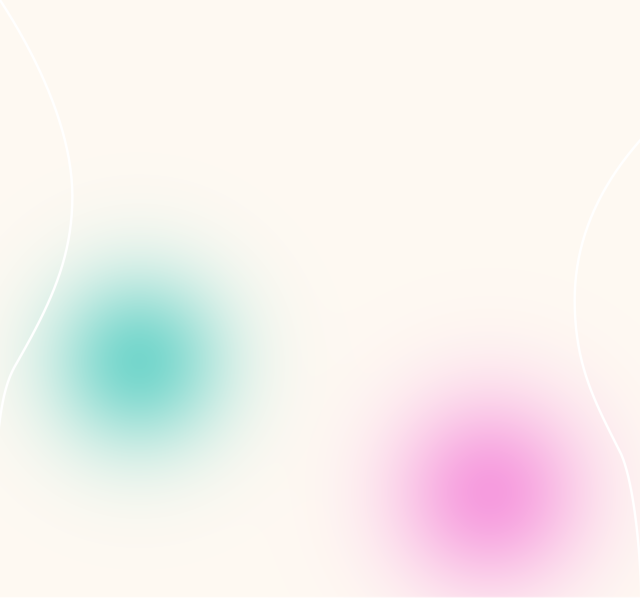
Give the GLSL for this background, as a Shadertoy shader.

```glsl
float segmentDistance(vec2 p, vec2 a, vec2 b) {
    vec2 ab = b - a;
    float t = clamp(dot(p - a, ab) / dot(ab, ab), 0.0, 1.0);
    return length(p - a - ab * t);
}

vec2 bezierPoint(vec2 a, vec2 b, vec2 c, vec2 d, float t) {
    float s = 1.0 - t;
    return s * s * s * a + 3.0 * s * s * t * b + 3.0 * s * t * t * c + t * t * t * d;
}

float bezierDistance(vec2 p, vec2 a, vec2 b, vec2 c, vec2 d) {
    float nearest = 1e3;
    vec2 previous = a;
    for (int i = 1; i <= 20; i++) {
        vec2 next = bezierPoint(a, b, c, d, float(i) / 20.0);
        nearest = min(nearest, segmentDistance(p, previous, next));
        previous = next;
    }
    return nearest;
}

float glow(vec2 p, vec2 center, float radius) {
    vec2 offset = (p - center) / radius;
    return exp(-dot(offset, offset));
}

float leftWave(vec2 p) {
    float d = bezierDistance(p, vec2(0.0, 1.0), vec2(0.073, 0.888), vec2(0.121, 0.770), vec2(0.121, 0.672));
    d = min(d, bezierDistance(p, vec2(0.121, 0.672), vec2(0.121, 0.568), vec2(0.084, 0.491), vec2(0.028, 0.393)));
    return min(d, bezierDistance(p, vec2(0.028, 0.393), vec2(0.011, 0.365), vec2(0.003, 0.331), vec2(-0.003, 0.275)));
}

float rightWave(vec2 p) {
    float d = bezierDistance(p, vec2(1.071, 0.766), vec2(0.997, 0.682), vec2(0.961, 0.593), vec2(0.961, 0.498));
    d = min(d, bezierDistance(p, vec2(0.961, 0.498), vec2(0.961, 0.386), vec2(0.997, 0.324), vec2(1.039, 0.240)));
    return min(d, bezierDistance(p, vec2(1.039, 0.240), vec2(1.060, 0.191), vec2(1.071, 0.079), vec2(1.0725, 0.0)));
}

void mainImage(out vec4 fragColor, in vec2 fragCoord) {
    vec2 p = fragCoord / iResolution.y;
    float pixel = 1.0 / iResolution.y;

    // Cream ground with two soft glows
    vec3 color = vec3(0.996, 0.976, 0.949);
    color = mix(color, vec3(0.46, 0.84, 0.80), glow(p, vec2(0.233, 0.396), 0.147));
    color = mix(color, vec3(0.965, 0.61, 0.87), glow(p, vec2(0.819, 0.177), 0.160));

    // Thin white waves along both sides
    float wave = min(leftWave(p), rightWave(p));
    float line = 1.0 - smoothstep(-0.7 * pixel, 0.7 * pixel, wave - 0.002);
    color = mix(color, vec3(1.0), line);

    // Faint white rim at the bottom
    color = mix(color, vec3(1.0), 0.6 * (1.0 - smoothstep(0.001, 0.003, p.y)));

    fragColor = vec4(color, 1.0);
}
```
